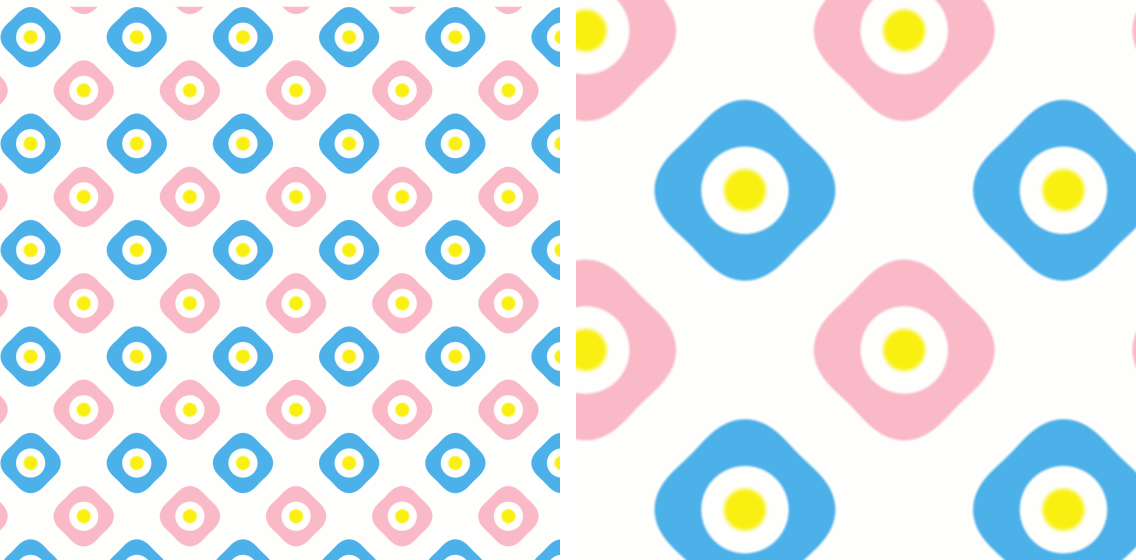
Left: the whole. Right: its middle third, enlarged.
Write a Shadertoy shader that draws this pattern.

```glsl
// Staggered rows of blue and pink rounded diamonds with white rings and yellow dots.

const vec2  PERIOD       = vec2(0.1896, 0.1901);  // spacing within one colour
const vec2  BLUE_ORIGIN  = vec2(0.0547, 0.9336);  // centre of the first blue motif
const float MEAN_RADIUS  = 0.0499;                // average radius of the diamond
const float CORNER_BULGE = 0.078;                 // how far the four corners reach out
const float RING_RADIUS  = 0.0260;
const float DOT_RADIUS   = 0.0124;
const float TOP_MARGIN   = 0.0120;                // blank strip along the top
const float EDGE_SOFT    = 0.0013;                // half-width of the soft edges
const float DOT_SOFT     = 0.0024;

const vec3 PAPER  = vec3(0.995, 0.996, 0.994);
const vec3 BLUE   = vec3(0.300, 0.690, 0.915);
const vec3 PINK   = vec3(0.980, 0.725, 0.780);
const vec3 YELLOW = vec3(0.975, 0.940, 0.070);

// Offset from the nearest motif centre on a rectangular lattice.
vec2 latticeOffset(vec2 uv, vec2 origin) {
    return (fract((uv - origin) / PERIOD + 0.5) - 0.5) * PERIOD;
}

// Approximate signed distance to a diamond with round corners and waisted sides.
float diamondDistance(vec2 p) {
    float r2 = max(dot(p, p), 1e-8);
    float cos4 = 1.0 - 8.0 * p.x * p.x * p.y * p.y / (r2 * r2);
    return sqrt(r2) - MEAN_RADIUS * (1.0 + CORNER_BULGE * cos4);
}

// Coverage inside a signed distance, never sharper than one pixel.
float fill(float d, float soft) {
    float w = max(soft, 0.75 / iResolution.y);
    return 1.0 - smoothstep(-w, w, d);
}

// Paints diamond, white ring and centre dot over the base.
vec3 paintMotif(vec3 base, vec2 p, vec3 tint) {
    float r = length(p);
    base = mix(base, tint, fill(diamondDistance(p), EDGE_SOFT));
    base = mix(base, PAPER, fill(r - RING_RADIUS, EDGE_SOFT));
    return mix(base, YELLOW, fill(r - DOT_RADIUS, DOT_SOFT));
}

void mainImage(out vec4 fragColor, in vec2 fragCoord) {
    vec2 uv = fragCoord / iResolution.xy;

    // Two lattices, the pink one shifted by half a period.
    vec3 color = paintMotif(PAPER, latticeOffset(uv, BLUE_ORIGIN), BLUE);
    color = paintMotif(color, latticeOffset(uv, BLUE_ORIGIN + 0.5 * PERIOD), PINK);

    // Blank strip that trims the top row.
    color = mix(PAPER, color, fill(uv.y - (1.0 - TOP_MARGIN), EDGE_SOFT));

    fragColor = vec4(color, 1.0);
}
```
